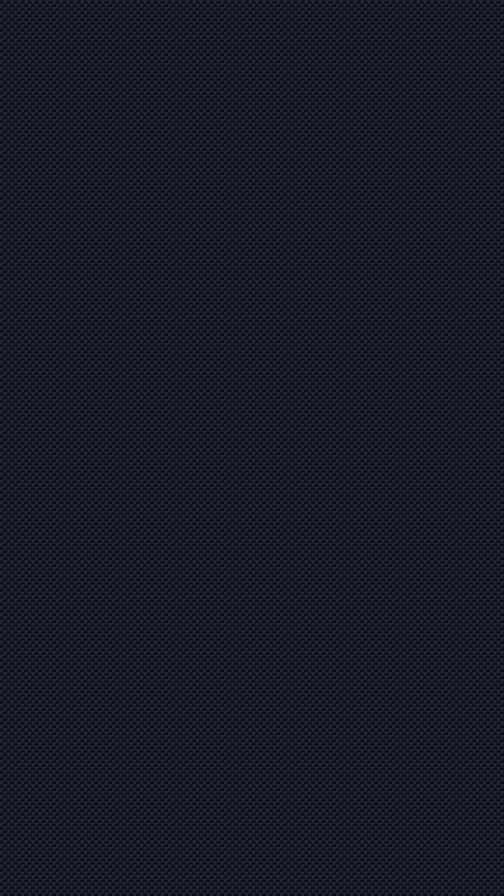
Write a Shadertoy shader that draws this pattern.

```glsl
const vec2 REPEATS = vec2(72.0, 128.0);   // tiles across and down
const float ROWS_PER_TILE = 2.0;          // staggered strand rows in a tile
const vec2 LIGHT_CENTER = vec2(0.19, 0.25);
const vec2 LIGHT_HALF = vec2(0.20, 0.27);
const float LIGHT_LEAN = 0.5;             // rising slant of the highlight
const vec2 GAP_CENTER = vec2(0.75, 0.12);
const vec2 GAP_HALF = vec2(0.27, 0.14);
const float CORNER = 0.05;
const float SOFTNESS = 0.03;
const int SAMPLES = 4;                    // per axis, for smooth edges
const vec3 GAP_COLOR = vec3(0.035, 0.037, 0.085);
const vec3 SHADE_COLOR = vec3(0.090, 0.100, 0.150);
const vec3 LIGHT_COLOR = vec3(0.147, 0.157, 0.208);

float boxMask(vec2 p, vec2 halfSize) {
    vec2 q = abs(p) - halfSize + CORNER;
    float edge = length(max(q, 0.0)) + min(max(q.x, q.y), 0.0) - CORNER;
    return 1.0 - smoothstep(-SOFTNESS, SOFTNESS, edge);
}

// Offset from a part that recurs once per tile along x
vec2 fromCenter(vec2 p, vec2 center) {
    vec2 d = p - center;
    d.x -= round(d.x);
    return d;
}

vec3 weave(vec2 uv) {
    vec2 tile = uv * REPEATS;

    // Alternate rows shift by half a strand
    float row = floor(tile.y * ROWS_PER_TILE);
    vec2 p = vec2(tile.x + 0.5 * mod(row, 2.0), tile.y - row / ROWS_PER_TILE);

    // Slanted highlight on each strand
    vec2 slanted = p - vec2(LIGHT_LEAN * (p.y - LIGHT_CENTER.y), 0.0);
    float lit = boxMask(fromCenter(slanted, LIGHT_CENTER), LIGHT_HALF);
    vec3 color = mix(SHADE_COLOR, LIGHT_COLOR, lit);

    // Dark gap where a strand dips under its neighbour
    float gap = boxMask(fromCenter(p, GAP_CENTER), GAP_HALF);
    return mix(color, GAP_COLOR, gap);
}

void mainImage(out vec4 fragColor, in vec2 fragCoord) {
    vec3 color = vec3(0.0);
    for (int j = 0; j < SAMPLES; j++) {
        for (int i = 0; i < SAMPLES; i++) {
            vec2 offset = (vec2(i, j) + 0.5) / float(SAMPLES) - 0.5;
            color += weave((fragCoord + offset) / iResolution.xy);
        }
    }
    fragColor = vec4(color / float(SAMPLES * SAMPLES), 1.0);
}
```
